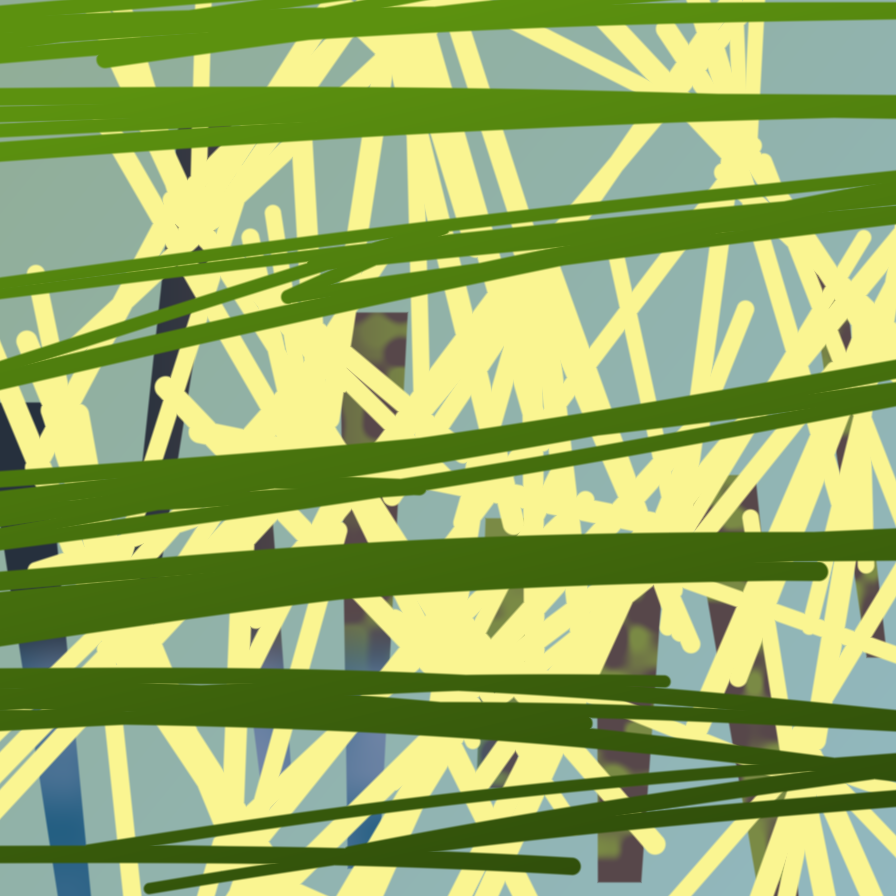
This pattern is drawn by a three.js fragment shader. Its source:

```glsl
// Layered pen scribbles: green zigzag bundles sweep across fans of straw strokes,
// over a pale haze with dark mottled trunks. Every stroke is a capsule distance;
// fans radiate from scattered hubs, bundles are polylines with hairpin turns.
varying vec2 vUv;

#define SOFT 0.0017
#define HUBS 11
#define RAYS 11
#define TRUNKS 8
#define MAX_TURNS 12
#define STRAW_WIDTH 0.0112
#define GREEN_WIDTH 0.0085
#define STRAW vec3(0.98, 0.96, 0.57)
#define GREEN_LIGHT vec3(0.36, 0.57, 0.06)
#define GREEN_DARK vec3(0.17, 0.28, 0.04)
#define HAZE_WARM vec3(0.57, 0.68, 0.59)
#define HAZE_COOL vec3(0.57, 0.72, 0.75)

float hash(float n) {
  return fract(sin(n * 12.9898) * 43758.5453);
}

float noise(vec2 p) {
  vec2 cell = floor(p);
  vec2 f = fract(p);
  f = f * f * (3.0 - 2.0 * f);
  float n = cell.x + cell.y * 57.0;
  return mix(mix(hash(n), hash(n + 1.0), f.x),
             mix(hash(n + 57.0), hash(n + 58.0), f.x), f.y);
}

float cover(float d) {
  return 1.0 - smoothstep(-SOFT, SOFT, d);
}

float segment(vec2 p, vec2 a, vec2 b) {
  vec2 ab = b - a;
  return length(p - a - ab * clamp(dot(p - a, ab) / dot(ab, ab), 0.0, 1.0));
}

// Turning point of a bundle: even ones lie left, odd ones right, some off canvas
vec2 turn(float i, vec2 ends, vec2 spread, float seed) {
  float h = hash(i * 3.7 + seed);
  float place = hash(i * 5.3 + seed + 2.0);
  float left = h < 0.22 ? mix(0.08, 0.45, place) : -0.15;
  float right = h < 0.42 ? mix(0.4, 0.95, place) : 1.15;
  float x = mod(i, 2.0) < 0.5 ? left : right;
  float lane = 2.0 * fract(i * 0.618 + hash(seed)) - 1.0;
  return vec2(x, mix(ends.x, ends.y, x) + lane * mix(spread.x, spread.y, x));
}

// Distance to one zigzag; ends and spread hold heights at the left and right edge
float bundle(vec2 p, vec2 ends, vec2 spread, float count, float seed) {
  p.y -= (hash(seed + 9.0) - 0.5) * 0.04 * sin(3.1416 * p.x);
  float d = 1.0;
  vec2 a = turn(0.0, ends, spread, seed);
  for (int i = 0; i < MAX_TURNS; i++) {
    float k = float(i);
    if (k >= count) break;
    vec2 b = turn(k + 1.0, ends, spread, seed);
    float width = GREEN_WIDTH * mix(0.7, 1.3, hash(k + seed * 1.9));
    d = min(d, segment(p, a, b) - width);
    a = b;
  }
  return d;
}

// Straw strokes, mostly steep, fanning out of hubs
float fans(vec2 p) {
  float d = 1.0;
  for (int i = 0; i < HUBS; i++) {
    float k = float(i);
    vec2 hub = vec2(fract(k * 0.618 + 0.27), (k + hash(k + 4.0)) / float(HUBS));
    for (int j = 0; j < RAYS; j++) {
      float s = k * 17.0 + float(j) * 1.31 + 3.0;
      float lean = (hash(s) - 0.5) * (hash(s + 0.4) < 0.2 ? 3.0 : 1.7);
      float side = hash(s + 0.7) < 0.5 ? -1.0 : 1.0;
      vec2 dir = vec2(sin(lean), side * cos(lean));
      vec2 start = hub + 0.05 * (vec2(hash(s + 0.2), hash(s + 0.9)) - 0.5);
      vec2 tip = start + dir * mix(0.25, 0.6, hash(s + 0.5));
      d = min(d, segment(p, start, tip) - STRAW_WIDTH * mix(0.75, 1.15, hash(s + 0.3)));
    }
  }
  return d;
}

// Haze with leaning, tapered trunks
vec3 backdrop(vec2 p) {
  vec3 color = mix(HAZE_WARM, HAZE_COOL, clamp(0.45 + 0.55 * p.x - 0.45 * p.y, 0.0, 1.0));
  vec3 bark = mix(vec3(0.15, 0.19, 0.24), vec3(0.34, 0.28, 0.29), smoothstep(0.1, 0.4, p.x));
  float moss = smoothstep(0.45, 0.8, noise(p * 38.0)) * smoothstep(0.25, 0.5, p.x);
  bark = mix(bark, vec3(0.48, 0.54, 0.27), moss);
  float blue = (1.0 - smoothstep(0.22, 0.32, p.y)) * (1.0 - smoothstep(0.45, 0.6, p.x));
  bark = mix(bark, mix(vec3(0.12, 0.36, 0.5), vec3(0.46, 0.53, 0.66), noise(p * 14.0)), blue);
  for (int i = 0; i < TRUNKS; i++) {
    float k = float(i);
    float along = p.y - mix(0.2, 0.85, hash(k + 21.0));
    float x = (k + 0.25 + 0.5 * hash(k + 31.0)) / float(TRUNKS);
    float width = mix(0.012, 0.036, hash(k + 41.0)) * (1.0 + 1.2 * along);
    float d = abs(p.x - x - along * (hash(k + 51.0) - 0.5) * 0.3) - width;
    d = max(d, abs(along) - mix(0.15, 0.42, hash(k + 61.0)));
    color = mix(color, bark, cover(d));
  }
  return color;
}

void main() {
  vec2 p = vUv;
  vec3 color = mix(backdrop(p), STRAW, cover(fans(p)));

  // Green bundles from top to bottom
  float d = bundle(p, vec2(0.95, 1.03), vec2(0.045, 0.05), 8.0, 1.0);
  d = min(d, bundle(p, vec2(0.868, 0.88), vec2(0.042, 0.012), 9.0, 12.0));
  d = min(d, bundle(p, vec2(0.62, 0.79), vec2(0.075, 0.045), 9.0, 23.0));
  d = min(d, bundle(p, vec2(0.43, 0.56), vec2(0.05, 0.035), 8.0, 34.0));
  d = min(d, bundle(p, vec2(0.315, 0.39), vec2(0.045, 0.025), 11.0, 45.0));
  d = min(d, bundle(p, vec2(0.215, 0.19), vec2(0.042, 0.06), 9.0, 56.0));
  d = min(d, bundle(p, vec2(0.04, 0.09), vec2(0.045, 0.085), 6.0, 67.0));
  float light = clamp(0.9 * p.y + 0.22 * (1.0 - p.x), 0.0, 1.0);
  color = mix(color, mix(GREEN_DARK, GREEN_LIGHT, light), cover(d));

  gl_FragColor = vec4(color, 1.0);
}
```
